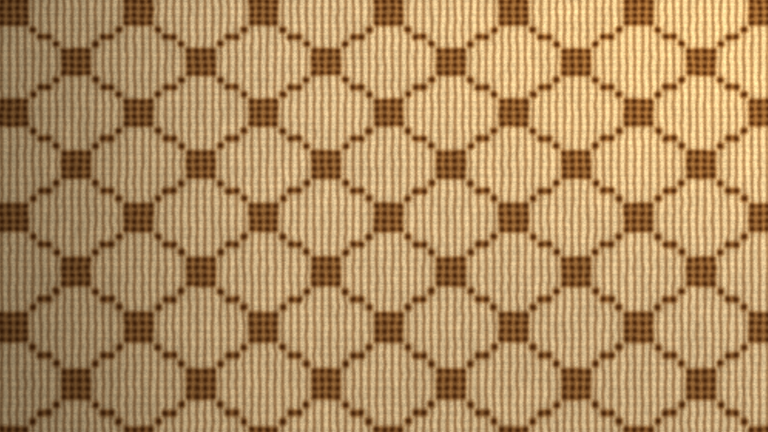
This pattern is drawn by a Shadertoy shader. Its source:

```glsl
// Woven trellis of brown knots and stepped links on a finely striped cream cloth.

float hash(vec2 p) {
    vec3 q = fract(vec3(p.xyx) * 0.1031);
    q += dot(q, q.yzx + 33.33);
    return fract((q.x + q.y) * q.z);
}

float noise(vec2 p) {
    vec2 i = floor(p), f = fract(p);
    f = f * f * (3.0 - 2.0 * f);
    return mix(mix(hash(i), hash(i + vec2(1, 0)), f.x),
               mix(hash(i + vec2(0, 1)), hash(i + vec2(1, 1)), f.x), f.y);
}

// 1 where a weave cell is brown: 4 x 4 knots joined by diagonal steps
float brownCell(vec2 cell) {
    vec2 halfTile = vec2(8.0, 7.0);
    vec2 d = abs(mod(cell + 0.5 + halfTile, 2.0 * halfTile) - halfTile);
    if (d.x / halfTile.x + d.y / halfTile.y > 1.0) d = halfTile - d;
    bool knot = max(d.x, d.y) < 2.0;
    bool link = abs(d.x - d.y) < 0.1 && d.x < 4.0;
    return knot || link ? 1.0 : 0.0;
}

// Blend neighbouring cells so the dye bleeds softly between threads
float brownMask(vec2 g) {
    vec2 i = floor(g - 0.5);
    vec2 f = smoothstep(0.12, 0.88, fract(g - 0.5));
    return mix(mix(brownCell(i), brownCell(i + vec2(1, 0)), f.x),
               mix(brownCell(i + vec2(0, 1)), brownCell(i + vec2(1, 1)), f.x), f.y);
}

void mainImage(out vec4 fragColor, in vec2 fragCoord) {
    vec2 uv = fragCoord / iResolution.xy;
    vec2 p = fragCoord / iResolution.y;

    // Weave grid; rows grow slightly taller towards the bottom
    float x = p.x - 0.5 * iResolution.x / iResolution.y - 0.0104;
    float down = 1.0 - p.y - 0.028;
    vec2 g = vec2(16.0 * x / 0.2894, 7.0 * (8.763 * down - 0.735 * down * down));
    g += 0.16 * (vec2(noise(p * 45.0), noise(p * 45.0 + 70.0)) - 0.5);

    // Thread profile, peaking at each cell centre
    vec2 thread = 0.5 - 0.5 * cos(6.2832 * g);
    float stripe = pow(thread.x, 1.4);
    float brown = brownMask(g);

    vec3 ground = mix(vec3(0.91, 0.80, 0.61), vec3(0.67, 0.51, 0.33), stripe);
    ground *= 1.0 - 0.06 * thread.y;
    float depth = 0.5 * thread.x + 0.3 * thread.y + 0.2 * thread.x * thread.y;
    vec3 dyed = mix(vec3(0.63, 0.44, 0.24), vec3(0.30, 0.15, 0.04), depth);
    vec3 color = mix(ground, dyed, brown);

    // Uneven dye and fibre grain
    color *= 0.97 + 0.06 * noise(g * vec2(0.9, 0.5));
    color *= 0.94 + 0.12 * noise(p * 280.0);

    // Warm light from the upper right, shade on the left and at the bottom
    float light = 0.70 + 0.27 * smoothstep(-0.05, 0.42, uv.x) + 0.07 * uv.x;
    light *= 0.93 + 0.09 * smoothstep(0.0, 0.7, uv.y);
    float glow = smoothstep(0.75, 0.0, length((uv - vec2(0.95, 0.95)) * vec2(1.1, 1.0)));
    color *= light * (1.0 + glow * vec3(0.12, 0.10, 0.03));

    fragColor = vec4(clamp(color, 0.0, 1.0), 1.0);
}
```
